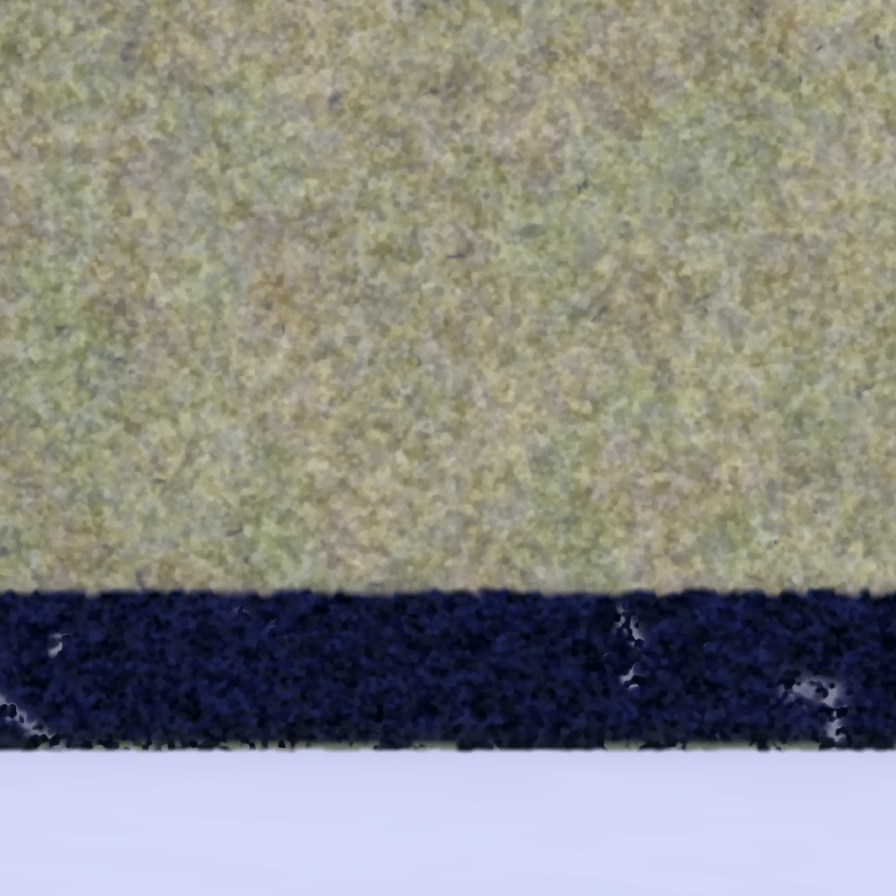
Reproduce this texture procedurally as a Shadertoy shader.

```glsl
// Mottled olive paper above a worn navy printed band and a pale lilac margin.
// Soft cellular noise gives the fibre grain; hashed cells scatter ink specks.
// Two ragged horizontal edges split the layers; segment distances draw scuffs.
#define BAND_TOP 0.339
#define BAND_BOTTOM 0.163
#define EDGE_SOFTNESS 0.006
#define GRAIN 1.0
#define PAPER vec3(0.605, 0.594, 0.500)
#define INK vec3(0.058, 0.078, 0.190)
#define MARGIN vec3(0.830, 0.850, 0.985)
#define SPECK vec3(0.270, 0.265, 0.310)
#define SCUFF vec3(0.530, 0.530, 0.620)

vec3 hash3(vec2 p) {
    vec3 q = fract(p.xyx * vec3(0.1031, 0.1030, 0.0973));
    q += dot(q, q.yxz + 33.33);
    return fract((q.xxy + q.yzz) * q.zyx);
}

// Smoothly blended random cells, roughly -0.5 to 0.5.
float cellNoise(vec2 p) {
    vec2 cell = floor(p);
    float total = 0.0, weights = 0.0;
    for (int y = -1; y <= 1; y++)
    for (int x = -1; x <= 1; x++) {
        vec2 id = cell + vec2(x, y);
        vec3 h = hash3(id + 57.0);
        vec2 d = p - id - h.xy;
        float w = exp(-5.0 * dot(d, d));
        total += w * (h.z - 0.5);
        weights += w;
    }
    return total / weights;
}

// Sparse soft dots, one possible per cell; "amount" is the filled fraction.
float specks(vec2 p, float amount, float radius) {
    vec2 cell = floor(p);
    float mark = 0.0;
    for (int y = -1; y <= 1; y++)
    for (int x = -1; x <= 1; x++) {
        vec2 id = cell + vec2(x, y);
        vec3 h = hash3(id + 131.0);
        vec3 k = hash3(id + 271.0);
        vec2 d = p - id - h.xy;
        d.x += (k.x - 0.5) * d.y;
        float r = radius * mix(0.55, 1.2, k.y);
        float dotMark = exp(-dot(d, d) / (r * r)) * mix(0.4, 1.0, k.z);
        mark = max(mark, dotMark * step(h.z, amount));
    }
    return mark;
}

float scuffLine(vec2 p, vec2 a, vec2 b, float radius) {
    vec2 along = b - a;
    float t = clamp(dot(p - a, along) / dot(along, along), 0.0, 1.0);
    float d = length(p - a - along * t) / radius;
    return exp(-d * d);
}

vec3 paperColor(vec2 p) {
    float broad = cellNoise(p * 8.0);
    float patches = cellNoise(p * 27.0 + 9.0);
    float fibre = cellNoise(p * 85.0);
    float fine = cellNoise(p * 165.0 + 31.0);
    vec3 col = PAPER + 0.03 * (p.x - 0.5) * vec3(1.0, 0.9, 0.6);
    col += GRAIN * (0.04 * broad + 0.09 * patches + 0.15 * fibre + 0.14 * fine);
    // Drift between warm pinkish and greenish fibres.
    col += cellNoise(p * 14.0 + 71.0) * vec3(0.05, -0.01, 0.02);
    col += cellNoise(p * 60.0 + 43.0) * vec3(0.03, 0.02, -0.07);
    // Cloudy ink stains, then small dark flecks.
    vec2 q = p + 0.018 * vec2(fibre, cellNoise(p * 70.0 + 17.0));
    float stain = specks(q * 9.0, 0.28, 0.13) * (0.7 + 1.2 * fibre);
    float fleck = specks(q * 22.0 + 5.0, 0.14, 0.14);
    float cloud = smoothstep(0.12, 0.4, patches) * 0.22;
    col = mix(col, vec3(0.44, 0.44, 0.47), cloud);
    return mix(col, SPECK, clamp(0.62 * stain + 0.65 * fleck, 0.0, 0.9));
}

vec3 bandColor(vec2 p) {
    float weave = cellNoise(p * vec2(55.0, 95.0));
    float fine = cellNoise(p * 150.0 + 19.0);
    vec3 col = INK + GRAIN * (weave * vec3(0.06, 0.06, 0.17)
                            + fine * vec3(0.10, 0.10, 0.14));
    // Greener, blacker ink toward the lower rim.
    float rim = 1.0 - smoothstep(0.0, 0.04, p.y - BAND_BOTTOM);
    col = mix(col, vec3(0.075, 0.105, 0.125) + 0.12 * fine, 0.75 * rim);
    // Worn places where the ink has rubbed away.
    vec2 q = p + 0.02 * vec2(weave, fine);
    float worn = scuffLine(q, vec2(0.690, 0.318), vec2(0.714, 0.286), 0.008);
    worn += scuffLine(q, vec2(0.706, 0.255), vec2(0.709, 0.238), 0.006);
    worn += scuffLine(q, vec2(0.885, 0.240), vec2(0.934, 0.229), 0.013) * 0.8;
    worn += scuffLine(q, vec2(0.930, 0.228), vec2(0.938, 0.176), 0.007);
    worn += scuffLine(q, vec2(0.000, 0.224), vec2(0.070, 0.168), 0.007) * 0.8;
    worn += scuffLine(q, vec2(0.060, 0.280), vec2(0.074, 0.287), 0.006);
    worn += specks(q * 28.0, 0.06, 0.12) * 0.4;
    worn *= smoothstep(-0.4, 0.3, fine + weave);
    col = mix(col, SCUFF, clamp(worn, 0.0, 0.9));
    // Pale chips along the bottom edge.
    float chip = smoothstep(0.02, 0.25, cellNoise(vec2(p.x * 24.0, 3.0)) + 0.4 * fine);
    chip *= 1.0 - smoothstep(0.002, 0.014, p.y - BAND_BOTTOM);
    return mix(col, vec3(0.56, 0.58, 0.51), 0.7 * chip);
}

void mainImage(out vec4 fragColor, in vec2 fragCoord) {
    vec2 p = fragCoord / iResolution.xy;
    float soft = max(EDGE_SOFTNESS, 1.0 / iResolution.y);
    float ragged = 0.010 * cellNoise(vec2(p.x * 75.0, p.y * 40.0));
    float aboveBand = smoothstep(-soft, soft, p.y - BAND_TOP + ragged);
    float aboveMargin = smoothstep(-0.7 * soft, 0.7 * soft, p.y - BAND_BOTTOM + 0.3 * ragged);

    // Margin with a faint shadow below the band.
    vec3 col = MARGIN - 0.05 * exp((p.y - BAND_BOTTOM) / 0.025);
    col += 0.012 * cellNoise(p * vec2(12.0, 60.0));
    col = mix(col, bandColor(p), aboveMargin);

    // Paper with a violet bleed beside the ink.
    float bleed = exp(-max(p.y - BAND_TOP, 0.0) / 0.009);
    vec3 paper = mix(paperColor(p), vec3(0.36, 0.34, 0.42), 0.4 * bleed);
    col = mix(col, paper, aboveBand);
    fragColor = vec4(clamp(col, 0.0, 1.0), 1.0);
}
```
